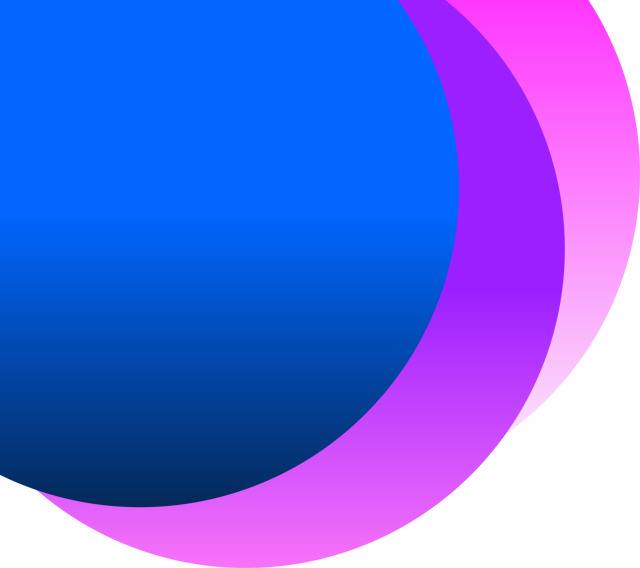
Reproduce this background procedurally as a Shadertoy shader.

```glsl
// Three equal overlapping discs on white: pink at the back, then violet, then blue.
// Each disc is a circle distance function filled with a vertical two-colour ramp
// that holds its upper colour down to a given height before it fades.

const float RADIUS = 0.5616;

// Blends a disc over the backdrop; the fade runs from fadeTop down to the disc's lowest point.
vec3 paintDisc(vec3 backdrop, vec2 p, vec2 center, float fadeTop, vec3 upper, vec3 lower) {
    float dist = length(p - center) - RADIUS;
    float pixel = 1.0 / iResolution.y;
    float coverage = 1.0 - smoothstep(-0.75 * pixel, 0.75 * pixel, dist);
    float fade = clamp((fadeTop - p.y) / (fadeTop - center.y + RADIUS), 0.0, 1.0);
    return mix(backdrop, mix(upper, lower, fade), coverage);
}

void mainImage(out vec4 fragColor, in vec2 fragCoord) {
    // Canvas units: height is 1, and x is scaled to a fixed width of 1.1265
    vec2 p = fragCoord / iResolution.xy * vec2(1.1265, 1.0);

    vec3 color = vec3(1.0);

    // Back disc: magenta paling almost to white
    color = paintDisc(color, p, vec2(0.5650, 0.6935), 1.0,
                      vec3(1.0, 0.215, 1.0), vec3(0.975, 0.96, 0.985));

    // Middle disc: violet warming to orchid
    color = paintDisc(color, p, vec2(0.4326, 0.5616), 0.49,
                      vec3(0.61, 0.125, 1.0), vec3(0.97, 0.45, 0.98));

    // Front disc: bright blue sinking to navy
    color = paintDisc(color, p, vec2(0.2463, 0.6686), 0.626,
                      vec3(0.0, 0.4, 1.0), vec3(0.015, 0.16, 0.35));

    fragColor = vec4(color, 1.0);
}
```
